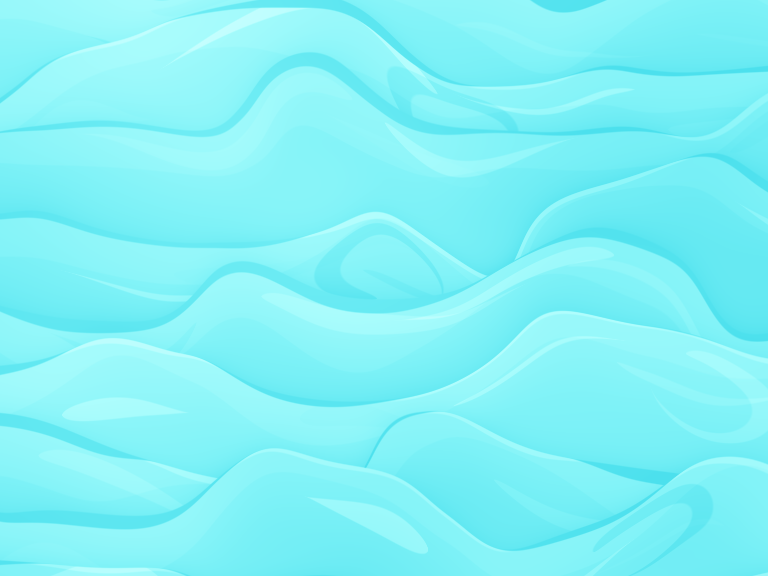
Write a WebGL 2 fragment shader that draws this texture.

```glsl
#version 300 es
precision highp float;
// Stylised turquoise water: overlapping wavy sheets stacked from top to bottom.
// Each sheet has a deep rim, a soft cast shadow, tapered swooshes and some curls.
// Everything is painted as one scalar tone, then mapped to a cyan ramp.

uniform vec2 u_resolution;
out vec4 fragColor;

const float PI = 3.14159;
const int SHEETS = 9;
const int STREAKS = 4;
const float SPACING = 0.132;

float hash(float n, float salt) {
    return fract(sin(n * 12.9898 + salt * 78.233) * 43758.55);
}

vec2 gradientAt(vec2 cell) {
    float angle = 2.0 * PI * hash(cell.x, cell.y);
    return vec2(cos(angle), sin(angle));
}

float gradientNoise(vec2 p) {
    vec2 i = floor(p), f = p - i;
    vec2 u = f * f * f * (f * (f * 6.0 - 15.0) + 10.0);
    vec2 e = vec2(1.0, 0.0);
    float low = mix(dot(gradientAt(i), f),
                    dot(gradientAt(i + e.xy), f - e.xy), u.x);
    float high = mix(dot(gradientAt(i + e.yx), f - e.yx),
                     dot(gradientAt(i + 1.0), f - 1.0), u.x);
    return mix(low, high, u.y);
}

// Antialiased coverage of the region where inside > 0
float cover(float inside, float pixel) {
    return smoothstep(0.0, 2.0 * pixel, inside);
}

// Blunt at s = 0, pointed at s = 1, peak close to one
float taper(float s) {
    float t = clamp(s, 0.0, 1.0);
    return 2.2 * sqrt(t) * pow(1.0 - t, 1.2);
}

// Height of a sheet's upper edge, leaning sideways with the warp
float crest(vec2 p, float id) {
    float x = p.x + 0.2 * gradientNoise(p * 2.6 + id * 3.7);
    float base = 1.04 - SPACING * id + 0.06 * (hash(id, 1.0) - 0.5);
    float swell = 0.045 * sin(x * mix(6.0, 10.0, hash(id, 2.0)) + 6.3 * hash(id, 3.0));
    return base + swell + 0.17 * gradientNoise(vec2(x * 2.7, id * 5.37 + 0.4));
}

// Swoosh following the sheet: along = x, depth = distance below the crest
float streak(float along, float depth, float id, float pixel) {
    float s = (along - hash(id, 4.0) * 0.3) / mix(0.22, 0.5, hash(id, 5.0));
    s = hash(id, 6.0) < 0.4 ? 1.0 - s : s;
    float bend = 0.07 * (hash(id, 7.0) - 0.5) * sin(s * 4.5);
    float middle = mix(0.03, 0.13, hash(id, 8.0)) + bend;
    float width = mix(0.008, 0.034, hash(id, 9.0));
    return cover(width * taper(s) - abs(depth - middle), pixel);
}

// Tapered arc wrapped round a flattened circle
float curl(vec2 q, float radius, float turn, float pixel) {
    q = mat2(cos(turn), sin(turn), -sin(turn), cos(turn)) * (q * vec2(0.7, 1.15));
    float s = (atan(q.y, q.x) + PI) / (1.6 * PI);
    return cover(0.32 * radius * taper(s) - abs(length(q) - radius), pixel);
}

// Cyan ramp from deep shade to near-white glint
vec3 ramp(float t) {
    vec3 c = mix(vec3(0.30, 0.88, 0.93), vec3(0.50, 0.95, 0.97),
                 clamp(t / 0.47, 0.0, 1.0));
    c = mix(c, vec3(0.67, 0.99, 0.99), clamp((t - 0.47) / 0.39, 0.0, 1.0));
    return mix(c, vec3(0.84, 1.0, 1.0), clamp((t - 0.86) / 0.35, 0.0, 1.0));
}

// Paints one sheet over the tone already present
float paintSheet(float tone, vec2 p, float id, float pixel) {
    float depth = crest(p, id) - p.y;
    float vary = gradientNoise(vec2(p.x * 2.6, id * 2.71 + 0.3));

    // Shadow above the edge, then the body fading with depth
    tone -= 0.13 * exp(-max(-depth, 0.0) / 0.025);
    float body = mix(0.6, 0.46, smoothstep(0.0, 0.17, depth));
    body += 0.22 * (hash(id, 10.0) - 0.5);
    body -= 0.07 * cover(depth - 0.07 - 0.14 * vary, pixel);

    // Swooshes, mostly pale
    for (int j = 0; j < STREAKS; j++) {
        float key = id * 7.0 + float(j);
        float gain = mix(-0.12, 0.3, hash(key, 11.0));
        body += gain * streak(p.x - 0.36 * float(j) + 0.1, depth, key, pixel);
    }

    // Curls hanging below the crest of every second sheet
    if (mod(id, 2.0) == 1.0) {
        vec2 q = vec2(p.x - mix(0.1, 1.25, hash(id, 12.0)), depth - 0.09);
        float gain = hash(id, 13.0) < 0.5 ? -0.2 : 0.16;
        body += gain * curl(q, 0.07, 6.3 * hash(id, 14.0), pixel);
    }

    // Pale lip under a deep rim of changing width
    float rim = 0.026 * smoothstep(-0.25, 0.35, vary);
    float lip = 0.014 * smoothstep(0.0, 0.4, -vary);
    body += 0.2 * cover(rim + lip - depth, pixel) * cover(lip - 0.001, pixel);
    body = mix(body, 0.1, cover(rim - depth, pixel));
    return mix(tone, body, cover(depth + pixel, pixel));
}

void main() {
    vec2 p = gl_FragCoord.xy / u_resolution.y;
    float pixel = 1.0 / u_resolution.y;
    float tone = 0.5;
    for (int i = 0; i < SHEETS; i++) tone = paintSheet(tone, p, float(i), pixel);

    // Broad light at the upper left, deeper water towards the corners
    vec2 fromGlow = p - vec2(0.42, 0.68);
    tone += 0.29 * exp(-5.5 * dot(fromGlow, fromGlow)) - 0.05;
    tone += 0.2 * gradientNoise(p * 1.9 + 9.0);
    fragColor = vec4(ramp(tone), 1.0);
}
```
